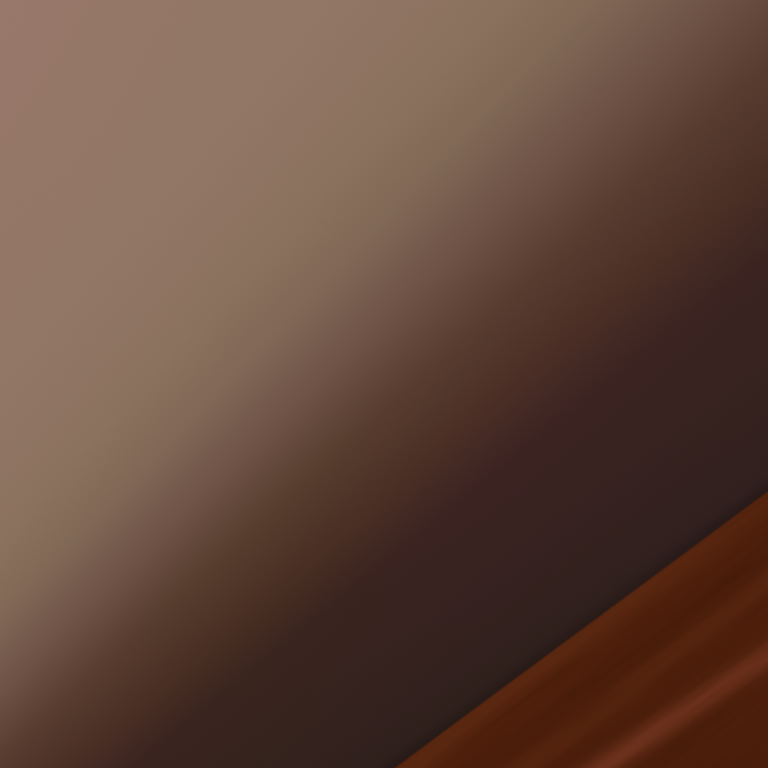
Reproduce this background procedurally as a Shadertoy shader.

```glsl
// A softly lit wall fading diagonally into shadow, above a strip of wood.
// The wall is a colour ramp over fanned diagonal lines; the wood combines
// broad bands with noise stretched along its edge.

const int STOPS = 9;
const float RAMP_POS[STOPS] = float[STOPS](
    -0.34, -0.14, -0.07, 0.01, 0.10, 0.20, 0.30, 0.50, 1.00);
const vec3 RAMP_COLOR[STOPS] = vec3[STOPS](
    vec3(0.185, 0.126, 0.112), vec3(0.232, 0.141, 0.127),
    vec3(0.292, 0.186, 0.145), vec3(0.342, 0.236, 0.184),
    vec3(0.428, 0.326, 0.269), vec3(0.506, 0.408, 0.341),
    vec3(0.545, 0.447, 0.371), vec3(0.572, 0.465, 0.395),
    vec3(0.595, 0.470, 0.415));

const float FAN_SLOPE = 0.90;     // slope of the shade line through the origin
const float FAN_SPREAD = 0.65;    // how quickly the slope grows toward the light
const float HUE_DRIFT = 0.010;    // faint warm and olive variation on the wall

const float EDGE_START = 0.514;   // where the wood edge meets the bottom
const float EDGE_SLOPE = 0.741;
const float EDGE_SOFTNESS = 0.002;
const vec3 WOOD_DARK = vec3(0.265, 0.103, 0.030);
const vec3 WOOD_MID = vec3(0.350, 0.150, 0.060);
const vec3 WOOD_LIGHT = vec3(0.445, 0.205, 0.120);

float hash(vec2 p) {
    vec3 q = fract(vec3(p.xyx) * 0.1031);
    q += dot(q, q.yzx + 33.33);
    return fract((q.x + q.y) * q.z);
}

float noise(vec2 p) {
    vec2 cell = floor(p), f = fract(p);
    f = f * f * (3.0 - 2.0 * f);
    float low = mix(hash(cell), hash(cell + vec2(1, 0)), f.x);
    float high = mix(hash(cell + vec2(0, 1)), hash(cell + vec2(1, 1)), f.x);
    return mix(low, high, f.y);
}

// Soft band of the given centre and width
float band(float x, float centre, float width) {
    float d = (x - centre) / width;
    return exp(-d * d);
}

vec3 wallColor(vec2 uv) {
    float light = (uv.y - FAN_SLOPE * uv.x) / (1.0 + FAN_SPREAD * uv.x);
    vec3 color = RAMP_COLOR[0];
    for (int i = 1; i < STOPS; i++) {
        float t = (light - RAMP_POS[i - 1]) / (RAMP_POS[i] - RAMP_POS[i - 1]);
        color = mix(color, RAMP_COLOR[i], clamp(t, 0.0, 1.0));
    }
    float drift = noise(vec2(light * 9.0, uv.x * 3.0) + 4.0) - 0.5;
    return color + HUE_DRIFT * drift * vec3(0.6, -0.5, 1.4);
}

// along runs up the edge, depth is the distance below it
vec3 woodColor(float along, float depth) {
    float broad = noise(vec2(along * 5.0, depth * 45.0)) - 0.5;
    float fine = noise(vec2(along * 16.0, depth * 170.0)) - 0.5;
    float grain = 0.32 * broad + 0.20 * fine;

    float rim = band(depth, 0.008, 0.020) * mix(0.9, 0.5, along / 0.6);
    float middle = 0.55 * band(depth, 0.100, 0.018);
    vec3 color = mix(WOOD_DARK, WOOD_MID, clamp(0.25 + rim + middle + grain, 0.0, 1.0));

    // Bright ridge, drifting slightly away from the edge
    float ridge = band(depth, 0.148 + 0.05 * along, 0.016);
    return mix(color, WOOD_LIGHT, clamp(ridge * (0.75 + grain), 0.0, 1.0));
}

void mainImage(out vec4 fragColor, in vec2 fragCoord) {
    vec2 uv = fragCoord / iResolution.xy;

    // Frame aligned with the wood edge
    vec2 edgeDir = normalize(vec2(1.0, EDGE_SLOPE));
    vec2 fromEdge = uv - vec2(EDGE_START, 0.0);
    float along = dot(fromEdge, edgeDir);
    float depth = dot(fromEdge, vec2(edgeDir.y, -edgeDir.x));

    // Wall with a thin contact shadow
    vec3 color = wallColor(uv);
    color *= 1.0 - 0.18 * band(depth, 0.0, 0.012);

    // Wood strip over the wall
    float softness = max(EDGE_SOFTNESS, 1.0 / iResolution.y);
    float cover = smoothstep(-softness, softness, depth);
    color = mix(color, woodColor(along, depth), cover);

    // Small dither against banding
    color += (hash(fragCoord) - 0.5) / 255.0;
    fragColor = vec4(color, 1.0);
}
```
